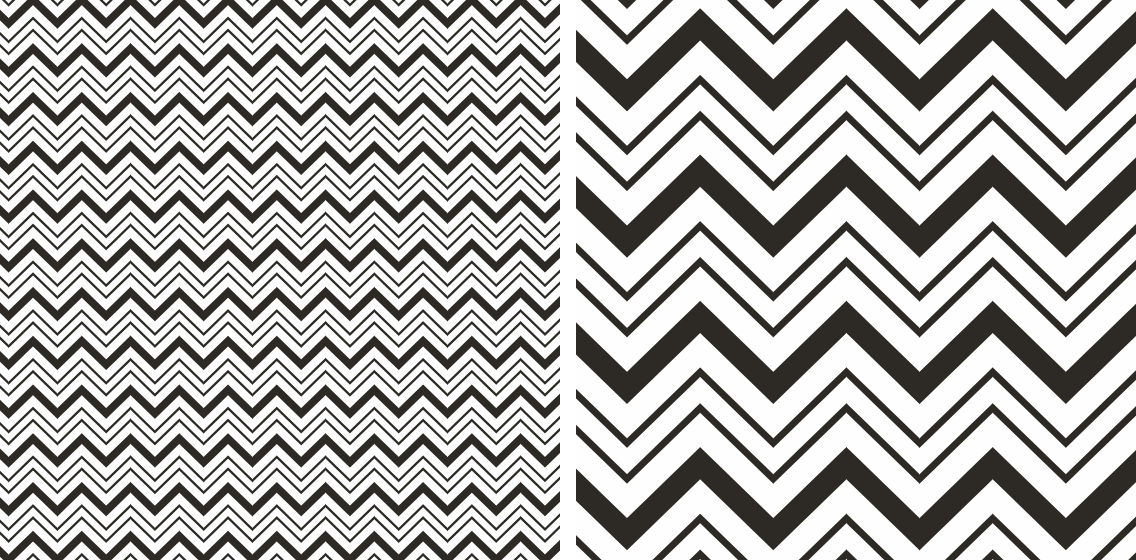
Left, the full canvas; right, a detail of the centre.
Reproduce this pattern procedurally as a WebGL 2 fragment shader.

```glsl
#version 300 es
precision highp float;
// Dark chevron stripes on white: one thick zigzag and two thin ones per repeat.
// A triangle wave bends the rows; folding each row about the thick band's
// centre turns every line into a simple one-dimensional distance.

uniform vec2 u_resolution;
out vec4 fragColor;

// Smooth-edged coverage of a line, from the distance to its centre.
float lineMask(float distanceToCentre, float halfWidth, float blur) {
    return 1.0 - smoothstep(halfWidth - blur, halfWidth + blur, distanceToCentre);
}

void main() {
    const float REPEATS = 11.485;
    vec2 uv = gl_FragCoord.xy / u_resolution;
    vec2 cell = vec2(uv.x, 1.0 - uv.y) * REPEATS;
    float blur = 0.85 * REPEATS / min(u_resolution.x, u_resolution.y);

    // Triangle wave: 0 on the peaks, 1 in the valleys.
    float zigzag = 2.0 * abs(fract(cell.x - 0.677 + 0.5) - 0.5);

    // Vertical distance to the nearest thick band's centre.
    float row = cell.y - 0.885 - 0.485 * zigzag;
    float bandDistance = abs(fract(row - 0.11 + 0.5) - 0.5);

    // The fold mirrors one thin line into a pair.
    float thick = lineMask(bandDistance, 0.11, blur);
    float thin = lineMask(abs(bandDistance - 0.3775), 0.0325, blur);

    vec3 paper = vec3(0.995);
    vec3 ink = vec3(0.175, 0.165, 0.145);
    fragColor = vec4(mix(paper, ink, max(thick, thin)), 1.0);
}
```
